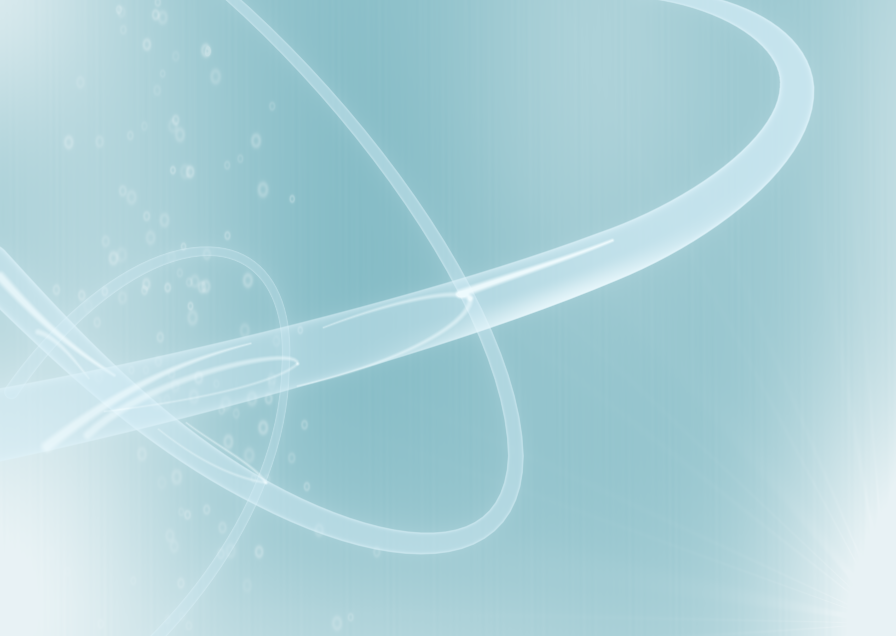
Reproduce this background procedurally as a Shadertoy shader.

```glsl
const vec3 TEAL = vec3(0.51, 0.73, 0.77);
const vec3 MIST = vec3(0.91, 0.95, 0.96);
const vec3 GLASS = vec3(0.83, 0.93, 0.97);
const vec3 SHINE = vec3(0.95, 0.99, 1.0);

float hash(float n) {
    return fract(sin(n * 91.345) * 4375.85);
}

float glow(vec2 p, vec2 center, vec2 radius) {
    vec2 q = (p - center) / radius;
    return exp(-dot(q, q));
}

vec2 bezier(vec2 a, vec2 b, vec2 c, vec2 d, float t) {
    float s = 1.0 - t;
    return s * s * s * a + 3.0 * s * t * (s * b + t * c) + t * t * t * d;
}

// Signed distance to a tapered curve, and its half width there
vec2 curve(vec2 p, vec2 a, vec2 b, vec2 c, vec2 d, float w0, float w1) {
    const int STEPS = 22;
    vec2 best = vec2(9.0, w0), start = a;
    for (int i = 1; i <= STEPS; i++) {
        vec2 end = bezier(a, b, c, d, float(i) / float(STEPS));
        vec2 dir = end - start, q = p - start;
        float h = clamp(dot(q, dir) / dot(dir, dir), 0.0, 1.0);
        float dist = length(q - dir * h);
        if (dist < abs(best.x)) {
            float side = dir.x * q.y < dir.y * q.x ? -1.0 : 1.0;
            best = vec2(dist * side, mix(w0, w1, (float(i) - 1.0 + h) / float(STEPS)));
        }
        start = end;
    }
    return best;
}

vec2 nearer(vec2 a, vec2 b) {
    return abs(a.x) < abs(b.x) ? a : b;
}

float inside(vec2 band, float soft) {
    return 1.0 - smoothstep(-soft, soft, abs(band.x) - band.y);
}

// Translucent body, bright rims and a faint halo
vec3 glassBand(vec3 color, vec2 band, float body, float rim, float soft) {
    float across = min(abs(band.x) / band.y, 1.0);
    float halo = 0.10 * exp(-max(abs(band.x) - band.y, 0.0) * 80.0);
    float alpha = body + rim * pow(across, 7.0);
    return mix(color, mix(GLASS, SHINE, pow(across, 7.0) * 0.4),
               mix(halo, alpha, inside(band, soft)));
}

float stroke(vec2 line, float soft) {
    return inside(line, soft + line.y * 0.5);
}

float bubbles(vec2 p) {
    float sum = 0.0;
    for (int i = 0; i < 115; i++) {
        float n = float(i) + 1.0;
        float y = hash(n);
        float spread = mix(0.32, 0.16, y);
        float x = mix(0.33, 0.25, y) + spread * (hash(n + 130.0) + hash(n + 270.0) - 1.0);
        float size = mix(0.007, 0.014, hash(n + 410.0));
        float r = length((p - vec2(x, y)) / vec2(0.68, 1.0)) / size;
        float ring = exp(-9.0 * (r - 0.65) * (r - 0.65));
        sum += (ring + 0.4 * exp(-r * r)) * mix(0.08, 0.27, hash(n + 530.0));
    }
    return min(sum, 0.5);
}

vec3 backdrop(vec2 p) {
    float light = 0.12 + 0.30 * glow(p, vec2(0.95, 0.92), vec2(0.23, 0.42));
    light += 0.25 * glow(p, vec2(0.20, 0.65), vec2(0.20, 0.6));
    light += 0.70 * glow(p, vec2(-0.05, 1.05), vec2(0.22, 0.28));
    light += 0.75 * glow(p, vec2(-0.04, 0.15), vec2(0.28, 0.38));
    light += 0.45 * glow(p, vec2(0.5, -0.12), vec2(0.75, 0.26));
    light += 0.95 * glow(p, vec2(1.46, 0.03), vec2(0.25, 0.38));
    light += 0.50 * glow(p, vec2(1.48, 0.80), vec2(0.20, 0.55));
    light -= 0.10 * glow(p, vec2(0.58, 0.65), vec2(0.18, 0.4));
    // Rays from the lower right corner
    vec2 q = p - vec2(1.40, 0.02);
    float angle = atan(q.y, -q.x);
    float ray = pow(0.5 + 0.5 * sin(angle * 43.0 + 2.0 * sin(angle * 17.0)), 8.0);
    light += 0.06 * ray * exp(-length(q) * 2.5);
    // Brushed vertical grain
    float grain = sin(p.x * 437.0 + 2.0 * sin(p.x * 71.0)) + sin(p.x * 691.0 + p.y * 3.0);
    light += 0.009 * grain * (0.6 + 0.4 * sin(p.y * 9.0 + p.x * 83.0));
    return mix(TEAL, MIST, clamp(light, 0.0, 1.0));
}

void mainImage(out vec4 fragColor, in vec2 fragCoord) {
    vec2 p = fragCoord / iResolution.xy * vec2(1.412, 1.0);
    float soft = 1.0 / iResolution.y;
    vec3 color = mix(backdrop(p), MIST, bubbles(p));

    // Thin loop
    vec2 loopBand = curve(p, vec2(0.018, 0.384), vec2(0.092, 0.494), vec2(0.221, 0.608), vec2(0.331, 0.605), 0.011, 0.007);
    loopBand = nearer(loopBand, curve(p, vec2(0.331, 0.605), vec2(0.414, 0.603), vec2(0.458, 0.531), vec2(0.45, 0.421), 0.007, 0.006));
    loopBand = nearer(loopBand, curve(p, vec2(0.45, 0.421), vec2(0.447, 0.265), vec2(0.358, 0.108), vec2(0.239, -0.011), 0.006, 0.009));
    color = glassBand(color, loopBand, 0.30, 0.45, soft);

    // Lower sweep, rising into a fine tail
    vec2 sweep = curve(p, vec2(-0.018, 0.581), vec2(0.101, 0.458), vec2(0.239, 0.316), vec2(0.414, 0.224), 0.036, 0.021);
    sweep = nearer(sweep, curve(p, vec2(0.414, 0.224), vec2(0.607, 0.121), vec2(0.809, 0.099), vec2(0.813, 0.283), 0.021, 0.012));
    sweep = nearer(sweep, curve(p, vec2(0.813, 0.283), vec2(0.809, 0.494), vec2(0.588, 0.807), vec2(0.358, 1.009), 0.012, 0.008));
    color = glassBand(color, sweep, 0.45, 0.40, soft);
    float lines = 0.7 * stroke(curve(p, vec2(0.0, 0.565), vec2(0.05, 0.51), vec2(0.10, 0.46), vec2(0.18, 0.41), 0.007, 0.002), soft);
    lines += 0.5 * stroke(curve(p, vec2(0.06, 0.478), vec2(0.09, 0.47), vec2(0.12, 0.43), vec2(0.14, 0.405), 0.004, 0.001), soft);
    lines += 0.5 * stroke(curve(p, vec2(0.294, 0.335), vec2(0.34, 0.30), vec2(0.40, 0.27), vec2(0.419, 0.241), 0.001, 0.002), soft);
    lines += 0.4 * stroke(curve(p, vec2(0.419, 0.241), vec2(0.36, 0.25), vec2(0.30, 0.285), vec2(0.25, 0.325), 0.002, 0.001), soft);

    // Broad main band
    vec2 band = curve(p, vec2(-0.037, 0.325), vec2(0.276, 0.384), vec2(0.699, 0.494), vec2(0.956, 0.596), 0.057, 0.040);
    band = nearer(band, curve(p, vec2(0.956, 0.596), vec2(1.103, 0.651), vec2(1.256, 0.761), vec2(1.256, 0.862), 0.040, 0.027));
    band = nearer(band, curve(p, vec2(1.256, 0.862), vec2(1.256, 0.945), vec2(1.14, 1.004), vec2(1.011, 1.011), 0.027, 0.007));
    color = mix(color, SHINE, min(lines, 0.8));
    color = glassBand(color, band, mix(0.42, 0.72, smoothstep(0.5, 1.25, p.x)), 0.28, soft);
    float lowerRim = smoothstep(0.0, -1.0, band.x / band.y) * inside(band, soft);
    color = mix(color, SHINE, 0.65 * lowerRim * glow(p, vec2(0.90, 0.52), vec2(0.22, 0.2)));

    // Inner reflections
    float shine = 0.9 * stroke(curve(p, vec2(0.726, 0.538), vec2(0.80, 0.565), vec2(0.88, 0.588), vec2(0.965, 0.622), 0.006, 0.002), soft);
    shine += 0.5 * stroke(curve(p, vec2(0.469, 0.393), vec2(0.634, 0.43), vec2(0.744, 0.494), vec2(0.741, 0.531), 0.001, 0.004), soft);
    shine += 0.5 * stroke(curve(p, vec2(0.741, 0.531), vec2(0.717, 0.55), vec2(0.60, 0.52), vec2(0.51, 0.485), 0.004, 0.001), soft);
    shine += 0.5 * stroke(curve(p, vec2(0.138, 0.316), vec2(0.239, 0.412), vec2(0.469, 0.458), vec2(0.469, 0.428), 0.006, 0.002), soft);
    shine += 0.4 * stroke(curve(p, vec2(0.469, 0.428), vec2(0.43, 0.393), vec2(0.276, 0.366), vec2(0.165, 0.353), 0.002, 0.001), soft);
    shine += 0.6 * stroke(curve(p, vec2(0.074, 0.298), vec2(0.184, 0.384), vec2(0.276, 0.43), vec2(0.395, 0.46), 0.008, 0.001), soft);
    fragColor = vec4(mix(color, SHINE, min(shine, 0.9)), 1.0);
}
```
